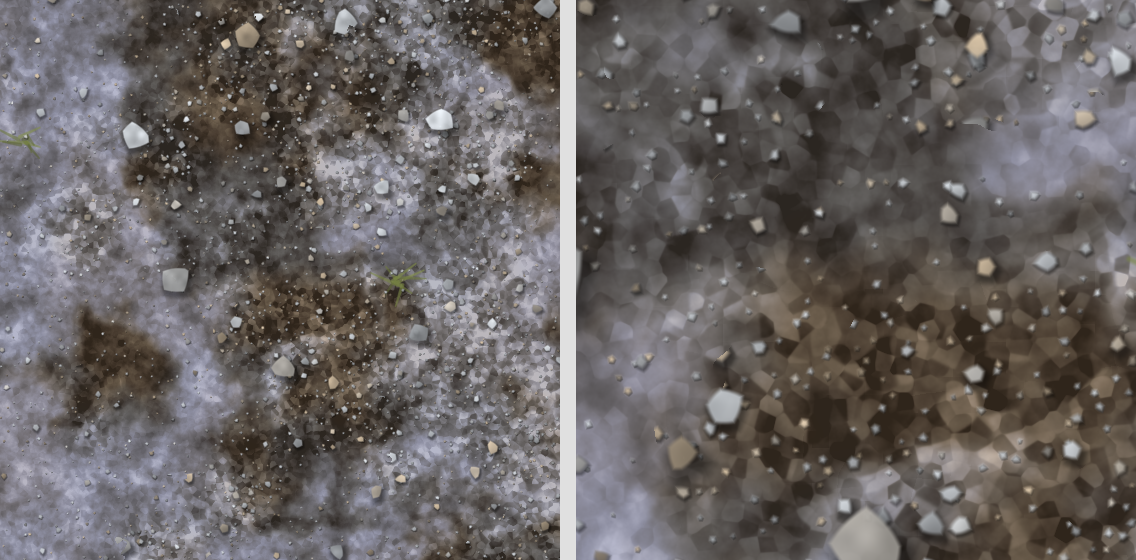
Left, the full canvas; right, a detail of the centre.
This texture is drawn by a WebGL 2 fragment shader. Its source:

```glsl
#version 300 es
precision highp float;
// Frosted muddy ground with pale icy patches, grit, pebbles and a little grass.

uniform vec2 u_resolution;
out vec4 fragColor;

const vec3 TONES[6] = vec3[6](
    vec3(0.17, 0.15, 0.13), vec3(0.27, 0.25, 0.24), vec3(0.36, 0.35, 0.34),
    vec3(0.46, 0.45, 0.45), vec3(0.57, 0.57, 0.60), vec3(0.73, 0.73, 0.75));
const vec3 EARTH_TINT = vec3(1.08, 0.96, 0.80);
const vec3 ICE_TINT = vec3(0.97, 0.98, 1.06);
const vec3 STONE_COOL = vec3(0.76, 0.78, 0.80);
const vec3 STONE_WARM = vec3(0.74, 0.67, 0.57);
const vec3 GRASS = vec3(0.42, 0.46, 0.24);
const float EDGE = 0.0018;        // edge softness in canvas units
const float SOIL_LEVEL = 0.20;
const float FROST_LEVEL = 0.70;
const int STONE_LAYERS = 4;
const int STONE_SIDES = 5;
const int BLADES = 8;

float hash(vec2 p) {
    vec3 q = fract(p.xyx * 0.1031);
    q += dot(q, q.yzx + 33.33);
    return fract((q.x + q.y) * q.z);
}

float noise(vec2 p) {
    vec2 i = floor(p), f = fract(p);
    f = f * f * (3.0 - 2.0 * f);
    return mix(mix(hash(i), hash(i + vec2(1, 0)), f.x),
               mix(hash(i + vec2(0, 1)), hash(i + 1.0), f.x), f.y);
}

float fbm(vec2 p) {
    float sum = 0.0, amp = 0.5;
    for (int i = 0; i < 5; i++) {
        sum += amp * noise(p);
        p = mat2(1.6, 1.2, -1.2, 1.6) * p + 17.3;
        amp *= 0.5;
    }
    return sum / 0.97;
}

// Soft-edged mosaic of randomly toned fragments.
float fragments(vec2 p) {
    vec2 cell = floor(p);
    float sum = 0.0, total = 0.0;
    for (int k = 0; k < 9; k++) {
        vec2 id = cell + vec2(k % 3 - 1, k / 3 - 1);
        vec2 d = p - id - vec2(hash(id + 3.1), hash(id + 71.7));
        float w = exp(-22.0 * dot(d, d)) + 1e-6;
        sum += w * hash(id + 131.0);
        total += w;
    }
    return sum / total;
}

float patchAt(vec2 p, vec2 centre, vec2 radius) {
    vec2 d = (p - centre) / radius;
    return exp(-dot(d, d));
}

// Signed distance to an irregular polygon.
float stoneShape(vec2 d, float radius, vec2 id) {
    float dist = -1.0;
    for (int s = 0; s < STONE_SIDES; s++) {
        float r = hash(id + float(s) * 9.7);
        float a = (float(s) + 0.7 * r) * 6.2832 / float(STONE_SIDES) + 6.2832 * hash(id + 5.0);
        dist = max(dist, dot(d, vec2(cos(a), sin(a))) - radius * (0.6 + 0.5 * r));
    }
    return mix(dist, length(d) - radius, 0.3);
}

vec3 addStones(vec3 col, vec2 p, float scale, float chance) {
    vec2 q = p * scale, cell = floor(q);
    float seed = floor(scale);
    for (int k = 0; k < 9; k++) {
        vec2 corner = cell + vec2(k % 3 - 1, k / 3 - 1), id = corner + seed;
        if (hash(id + 211.0) > chance) continue;
        vec2 d = q - corner - 0.15 - 0.7 * vec2(hash(id + 13.0), hash(id + 47.0));
        float radius = mix(0.09, 0.27, pow(hash(id + 83.0), 1.6));
        float dist = stoneShape(d, radius, id);
        float shadow = stoneShape(d + vec2(-0.04, 0.07), radius, id);
        col *= 1.0 - 0.4 * (1.0 - smoothstep(-0.02, 0.12, shadow));
        vec3 stone = mix(STONE_COOL, STONE_WARM, smoothstep(0.45, 0.95, hash(id + 29.0)));
        stone *= 0.72 + 0.45 * hash(id + 61.0) + 0.5 * dot(d, vec2(-0.5, 0.8));
        stone *= 0.86 + 0.28 * noise(p * 75.0);
        col = mix(col, stone, 0.88 * (1.0 - smoothstep(-EDGE * scale, EDGE * scale, dist)));
    }
    return col;
}

vec3 addGrass(vec3 col, vec2 p, vec2 root) {
    for (int i = 0; i < BLADES; i++) {
        vec2 id = root * 100.0 + float(i) * 7.0;
        float a = 6.2832 * hash(id);
        vec2 blade = vec2(cos(a), 0.7 * sin(a)) * mix(0.02, 0.06, hash(id + 2.0));
        vec2 d = p - root - 0.02 * (vec2(hash(id + 4.0), hash(id + 6.0)) - 0.5);
        float t = clamp(dot(d, blade) / dot(blade, blade), 0.0, 1.0);
        float dist = length(d - blade * t) - 0.002 * (1.0 - t);
        col = mix(col, GRASS * (0.8 + 0.5 * hash(id + 8.0)), 0.6 * (1.0 - smoothstep(0.0, EDGE * 1.6, dist)));
    }
    return col;
}

void main() {
    vec2 p = gl_FragCoord.xy / u_resolution.y;
    vec2 warped = p + 0.05 * (vec2(fbm(p * 9.0), fbm(p * 9.0 + 40.0)) - 0.5);

    // Broad spread of ice and bare soil
    float ice = patchAt(p, vec2(0.06, 0.25), vec2(0.26, 0.30));
    float iceBias = 0.26 * ice + 0.13 * patchAt(p, vec2(0.12, 0.85), vec2(0.13, 0.25))
        + 0.12 * patchAt(p, vec2(0.68, 0.75), vec2(0.22, 0.20))
        - 0.24 * patchAt(p, vec2(0.34, 0.76), vec2(0.13, 0.26))
        - 0.24 * patchAt(p, vec2(0.26, 0.32), vec2(0.11, 0.13))
        - 0.17 * patchAt(p, vec2(0.92, 0.90), vec2(0.20, 0.16));
    float frost = smoothstep(0.40, 0.60, fbm(warped * 6.0 + 3.0) + iceBias);
    float grit = smoothstep(0.36, 0.62, fbm(p * 7.0 + 60.0) + 0.22 * (p.x - 0.45) - 0.10 * ice);

    // Surface tone from broad to fine
    float tone = mix(SOIL_LEVEL, FROST_LEVEL, frost);
    tone += 0.75 * (fbm(warped * 20.0 + 9.0) - 0.5) + 0.35 * (fbm(p * 65.0) - 0.5);
    tone += mix(0.10, 0.42, grit) * (fragments(warped * 48.0) - 0.5);
    tone += mix(0.14, 0.48, grit) * (fragments(p * 95.0 + 20.0) - 0.5);
    float level = clamp(tone, 0.0, 0.999) * 5.0;
    int band = int(level);
    vec3 col = mix(TONES[band], TONES[band + 1], fract(level));
    float earth = smoothstep(0.38, 0.62, fbm(p * 5.0 + 90.0));
    col *= mix(vec3(1.0), EARTH_TINT, earth * (1.0 - 0.8 * frost));
    col *= mix(vec3(1.0), ICE_TINT, frost * (1.0 - 0.6 * grit));

    // Grass, then stones from fine grit to pebbles
    col = addGrass(col, p, vec2(0.71, 0.50));
    col = addGrass(col, p, vec2(0.04, 0.75));
    for (int i = 0; i < STONE_LAYERS; i++) {
        float scale = 105.0 * pow(0.47, float(i));
        col = addStones(col, p, scale, mix(0.10, 0.27, grit) * pow(0.88, float(i)));
    }
    fragColor = vec4(col, 1.0);
}
```
